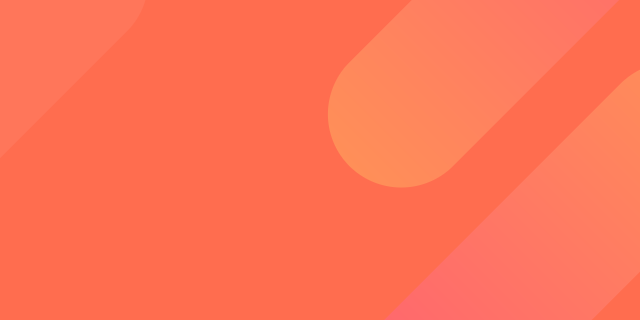
This background is drawn by a Shadertoy shader. Its source:

```glsl
const vec3 CORAL = vec3(1.0, 0.427, 0.310);
const vec3 ORANGE = vec3(1.0, 0.561, 0.345);
const vec3 PINK = vec3(1.0, 0.412, 0.424);
const vec3 WHITE = vec3(1.0);

// Lengths and positions are in canvas heights
const float RADIUS = 0.2292;
const float FADE_LENGTH = 1.266;
const float VEIL_OPACITY = 0.06;
const vec2 UP_RIGHT = vec2(0.70710678);

const vec2 UPPER_CAP = vec2(1.2539, 0.6432);
const vec2 LOWER_CAP = vec2(2.1016, 0.5768);
const vec2 VEIL_CAP = vec2(0.2344, 1.0638);

// Signed distance to an endless band with one round end
float bandDistance(vec2 p, vec2 cap, vec2 dir) {
    vec2 q = p - cap;
    return length(q - dir * max(dot(q, dir), 0.0)) - RADIUS;
}

float coverage(float dist, float pixel) {
    return clamp(0.5 - dist / pixel, 0.0, 1.0);
}

// Orange at the round tip, fading to pink along the band
vec3 bandColor(vec2 p, vec2 cap, vec2 dir) {
    float fromTip = dot(p - cap, dir) + RADIUS;
    return mix(ORANGE, PINK, clamp(fromTip / FADE_LENGTH, 0.0, 1.0));
}

vec3 paintBand(vec3 under, vec2 p, vec2 cap, vec2 dir, float pixel) {
    float mask = coverage(bandDistance(p, cap, dir), pixel);
    return mix(under, bandColor(p, cap, dir), mask);
}

void mainImage(out vec4 fragColor, in vec2 fragCoord) {
    float pixel = 1.0 / iResolution.y;
    vec2 p = fragCoord * pixel;

    // Faint pale band in the upper left corner
    float veil = coverage(bandDistance(p, VEIL_CAP, -UP_RIGHT), pixel);
    vec3 color = mix(CORAL, WHITE, VEIL_OPACITY * veil);

    // Two gradient bands running in opposite directions
    color = paintBand(color, p, UPPER_CAP, UP_RIGHT, pixel);
    color = paintBand(color, p, LOWER_CAP, -UP_RIGHT, pixel);

    fragColor = vec4(color, 1.0);
}
```
